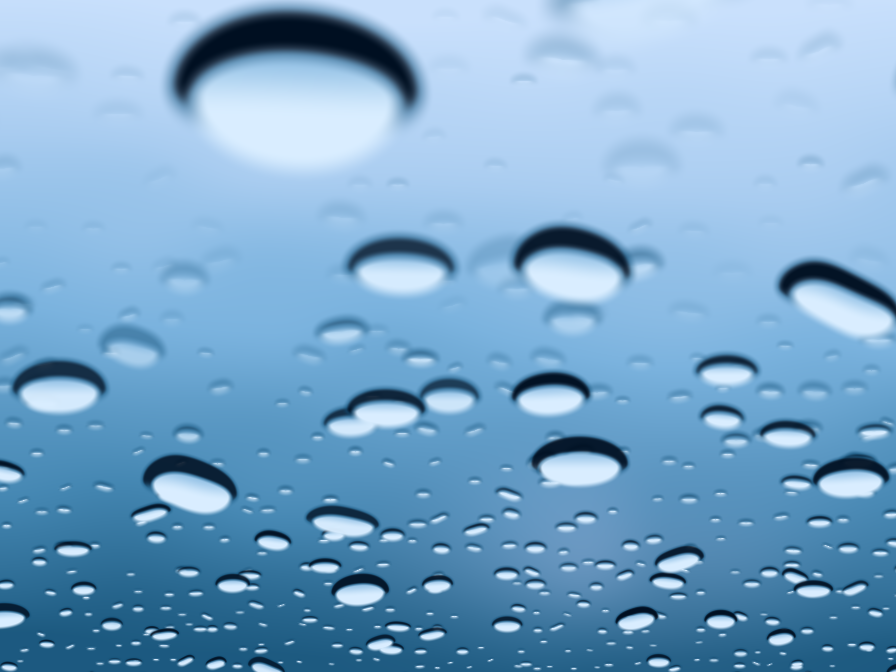
Give the GLSL for this texture, as a WebGL 2 fragment shader.

```glsl
#version 300 es
precision highp float;
// Rain drops on a tilted pane: sharp and small below, large and blurred above, over a blue haze.

uniform vec2 u_resolution;
out vec4 fragColor;

// Haze, from the bottom edge to the top edge
const vec3 HAZE_0 = vec3(0.11, 0.35, 0.50);
const vec3 HAZE_1 = vec3(0.27, 0.53, 0.70);
const vec3 HAZE_2 = vec3(0.48, 0.70, 0.87);
const vec3 HAZE_3 = vec3(0.66, 0.80, 0.94);
const vec3 HAZE_4 = vec3(0.79, 0.88, 0.99);
const vec3 GLOW = vec3(0.53, 0.66, 0.82);
// Drops
const vec3 RIM_CORE = vec3(0.0, 0.06, 0.13);
const vec3 RIM_EDGE = vec3(0.06, 0.31, 0.47);
const vec3 LENS_TOP = vec3(0.55, 0.74, 0.89);
const vec3 LENS_LOW = vec3(0.85, 0.93, 1.0);
const float HORIZON = 0.3;      // perspective: drop scale is y + HORIZON
const float SHARP_BLUR = 0.0024;
const float FAR_BLUR = 0.020;
// Foremost drop
const vec2 BIG_CENTER = vec2(0.44, 0.865);
const float BIG_RADIUS = 0.185;

float hash(vec2 p) {
    return fract(sin(dot(p, vec2(127.1, 311.7))) * 43758.5453);
}

float noise(vec2 p) {
    vec2 i = floor(p), f = fract(p);
    f = f * f * (3.0 - 2.0 * f);
    return mix(mix(hash(i), hash(i + vec2(1, 0)), f.x),
               mix(hash(i + vec2(0, 1)), hash(i + vec2(1, 1)), f.x), f.y);
}

// Approximate signed distance to an ellipse with half axes ab
float ellipse(vec2 q, vec2 ab) {
    float k0 = length(q / ab);
    float k1 = max(length(q / (ab * ab)), 1e-4);
    return k0 * (k0 - 1.0) / k1;
}

float cover(float d, float blur) {
    return 1.0 - smoothstep(-blur, blur, d);
}

vec3 haze(vec2 p) {
    float cloud = noise(p * vec2(2.0, 3.5)) + 0.5 * noise(p * vec2(5.0, 8.0) + 9.0) - 0.75;
    float h = clamp(p.y + 0.12 * cloud, 0.0, 1.0) * 4.0;
    vec3 col = mix(HAZE_0, HAZE_1, clamp(h, 0.0, 1.0));
    col = mix(col, HAZE_2, clamp(h - 1.0, 0.0, 1.0));
    col = mix(col, HAZE_3, clamp(h - 2.0, 0.0, 1.0));
    col = mix(col, HAZE_4, clamp(h - 3.0, 0.0, 1.0));
    vec2 g = (p - vec2(0.92, 0.19)) / vec2(0.3, 0.14);
    return mix(col, GLOW, 0.55 * exp(-dot(g, g)) * (0.6 + 0.6 * noise(p * 7.0)));
}

// One drop: dark arched rim above a bright lens; q is in units of the half width
vec3 drop(vec3 col, vec2 q, vec2 shape, float tilt, float blur, float strength) {
    float tall = shape.x, deep = shape.y;
    q.y += tilt * q.x + 0.15 * tilt * sin(q.x * 4.0);
    float body = ellipse(q, vec2(1.0, q.y > 0.0 ? tall : deep));
    // Faint drops have a broad soft shade and a low lens
    float arch = tall * mix(0.25, 0.55, strength);
    vec2 l = q - vec2(0.2 * tilt, -0.07);
    float lens = ellipse(l, vec2(mix(0.72, 0.83, strength), l.y > 0.0 ? arch : deep));
    float inside = cover(lens, blur * 1.2);
    float rim = cover(body, blur * 1.2) * (1.0 - inside) * smoothstep(-0.32 - blur, 0.06, q.y);
    float light = smoothstep(arch, -deep * 0.4, q.y);
    vec3 shade = mix(RIM_EDGE, RIM_CORE, smoothstep(0.35, 0.85, rim * strength));
    col = mix(col, mix(LENS_TOP, LENS_LOW, light), inside * min(strength * 1.2, 1.0));
    return mix(col, shade, rim * strength);
}

// Scattered drops on rows that grow with height.
// cell: width and row step; radius: smallest and largest; fade: heights; power: near and far
vec3 drops(vec3 col, vec2 p, vec2 cell, vec2 radius, vec2 fade, vec2 power, float share, float seed) {
    float baseRow = floor(log(p.y + HORIZON) / cell.y);
    for (int j = 1; j >= -1; j--) {
        float row = baseRow + float(j);
        float width = cell.x * exp((row + 0.5) * cell.y);
        float shift = hash(vec2(row, seed));
        float baseCol = floor(p.x / width + shift);
        for (int i = -1; i <= 1; i++) {
            vec2 id = vec2(baseCol + float(i), row) + seed * 17.0;
            if (hash(id) > share) continue;
            vec2 jitter = vec2(hash(id + 1.3), hash(id + 2.7)) - 0.5;
            vec2 c = vec2((baseCol + float(i) + 0.5 - shift + 0.6 * jitter.x) * width,
                          exp((row + 0.5 + 0.7 * jitter.y) * cell.y) - HORIZON);
            float size = hash(id + 3.9);
            float r = mix(radius.x, radius.y, size * size) * (c.y + HORIZON);
            vec2 q = (p - c) / r;
            // Keep clear of the foremost drop
            if (dot(q, q) > 4.0 || length((c - BIG_CENTER) / vec2(1.0, 0.75)) < BIG_RADIUS + r) continue;
            float blur = min((SHARP_BLUR + FAR_BLUR * c.y * c.y) / r, 0.4);
            float pale = hash(id + 4.4);
            float strength = mix(power.x * (0.8 + 0.2 * pale), power.y * (0.25 + 0.75 * pale * pale),
                                 smoothstep(fade.x, fade.y, c.y));
            float far = smoothstep(0.2, 0.6, c.y);
            vec2 shape = mix(vec2(0.40, 0.28), vec2(0.66, 0.42), hash(id + 5.1)) + vec2(0.12, 0.08) * far;
            float lean = hash(id + 7.7) * 2.0 - 1.0;
            col = drop(col, q, shape, 0.3 * lean * lean * lean, blur, strength);
        }
    }
    return col;
}

void main() {
    vec2 p = gl_FragCoord.xy / u_resolution.y;
    vec3 col = haze(p);
    // Fine spray, middling drops, large ones, then the foremost
    col = drops(col, p, vec2(0.095, 0.075), vec2(0.014, 0.036), vec2(0.18, 0.60), vec2(0.95, 0.22), 0.72, 1.0);
    col = drops(col, p, vec2(0.20, 0.15), vec2(0.032, 0.066), vec2(0.25, 0.70), vec2(1.0, 0.45), 0.58, 2.0);
    col = drops(col, p, vec2(0.36, 0.23), vec2(0.062, 0.125), vec2(0.50, 0.85), vec2(1.0, 0.85), 0.62, 3.0);
    col = drop(col, (p - BIG_CENTER) / BIG_RADIUS, vec2(0.66, 0.56), 0.03, FAR_BLUR * 0.9 / BIG_RADIUS, 1.0);
    fragColor = vec4(col, 1.0);
}
```
